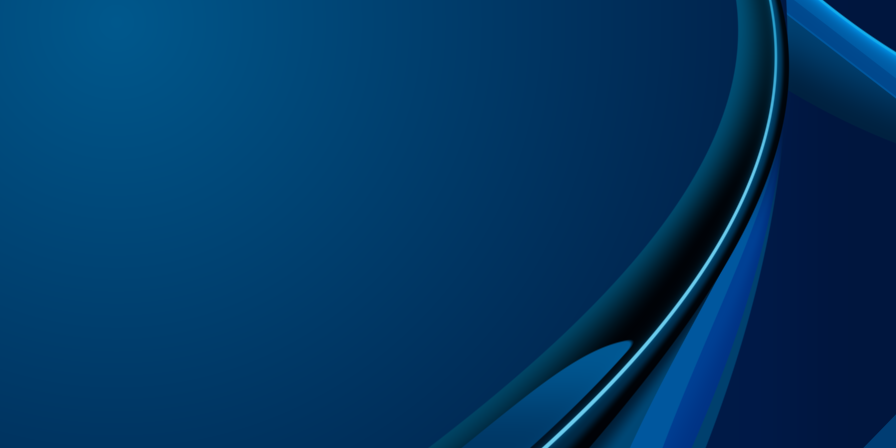
A Shadertoy shader for this background:

```glsl
const vec3 NAVY = vec3(0.0, 0.085, 0.245);
const vec3 TEAL = vec3(0.0, 0.32, 0.47);
const vec3 AZURE = vec3(0.0, 0.34, 0.62);
const vec3 ROYAL = vec3(0.0, 0.20, 0.52);
const vec3 INK = vec3(0.0, 0.008, 0.025);
const vec3 CYAN = vec3(0.42, 0.80, 0.93);

// Cubic x(y) through four values at y = 0, 1/3, 2/3 and 1
float curveX(float y, vec4 k) {
    float t = 3.0 * y, a = t - 1.0, b = t - 2.0, c = t - 3.0;
    return dot(k, vec4(-a * b * c / 6.0, t * b * c / 2.0,
                       -t * a * c / 2.0, t * a * b / 6.0));
}

// Approximate signed distance to a cubic, positive on its right
float curveDist(vec2 p, vec4 k) {
    float h = 0.01;
    float slope = (curveX(p.y + h, k) - curveX(p.y - h, k)) / (2.0 * h);
    return (p.x - curveX(p.y, k)) / sqrt(1.0 + slope * slope);
}

// Smooth coverage of the side where d is negative
float inside(float d, float blur) {
    return 1.0 - smoothstep(-blur, blur, d);
}

float smoothMax(float a, float b, float r) {
    float h = max(r - abs(a - b), 0.0) / r;
    return max(a, b) + h * h * r * 0.25;
}

vec3 backdrop(vec2 p) {
    float d = length(p - vec2(0.26, 0.95));
    return mix(vec3(0.0, 0.345, 0.55), vec3(0.0, 0.125, 0.285), min(d / 1.5, 1.0));
}

// Upper right sweep with a luminous rim, and the small lower corner
vec3 cornerSweeps(vec3 col, vec2 p, float px) {
    float s = (p.x - 1.74) / 0.26;
    float rim = (p.y - (1.08 - 0.24 * s + 0.04 * s * s)) * 0.8;
    float fold = p.y - (0.98 - 0.20 * s);
    float base = p.y - (0.81 - 0.16 * s + 0.03 * s * s);

    vec3 shade = mix(vec3(0.0, 0.13, 0.25), vec3(0.0, 0.25, 0.44),
                     smoothstep(0.0, 0.17, base));
    shade = mix(AZURE, shade, inside(fold, px));
    shade = mix(shade, vec3(0.0, 0.28, 0.55), inside(abs(fold - 0.025) - 0.02, px));
    col = mix(col, shade, inside(rim, px) * inside(-base, px));
    col += vec3(0.0, 0.28, 0.35) * exp(-abs(rim) * 75.0) * inside(rim, px);
    col = mix(col, vec3(0.08, 0.68, 0.92), inside(abs(rim) - 0.003, px));

    float corner = p.y - (p.x - 1.927) * 1.03;
    return mix(col, vec3(0.0, 0.24, 0.45), inside(corner, px));
}

// Fan of blue strips between the tube and an outer edge
vec3 ribbonFan(vec3 col, vec2 p, vec4 inner, vec4 outer, float px) {
    float left = curveX(p.y, inner);
    float width = max(curveX(p.y, outer) - left, 0.004);
    float f = (p.x - left) / width;
    float blur = px / width;

    vec3 strip = mix(vec3(0.0, 0.12, 0.22), vec3(0.0, 0.28, 0.46),
                     smoothstep(0.0, 0.25, f));
    strip = mix(AZURE, strip, inside(f - 0.35 + 0.9 * p.y, blur));
    vec3 royal = mix(ROYAL, vec3(0.0, 0.25, 0.58), smoothstep(0.9, 0.5, f));
    strip = mix(royal, strip, inside(f - 0.63 + 0.7 * p.y, blur));
    strip = mix(vec3(0.0, 0.25, 0.43), strip, inside(f - 0.88, blur));
    strip = mix(strip, NAVY, smoothstep(0.45, 0.78, p.y));
    return mix(col, strip, inside(curveDist(p, outer), px));
}

// Shaded face of the tube, from its teal edge to the dark seam
vec3 tubeFace(vec2 p, vec4 edge, vec4 seam) {
    float left = curveX(p.y, edge);
    float f = (p.x - left) / (curveX(p.y, seam) - left);
    float reach = mix(0.72, 1.35, smoothstep(0.45, 1.0, p.y));
    vec3 dark = mix(vec3(0.0, 0.045, 0.10), INK, smoothstep(0.0, 0.25, p.y));
    return mix(TEAL * mix(0.85, 1.0, p.y), dark, smoothstep(-0.1, reach, f));
}

// Rounded leaf lying against the seam
float leafDist(vec2 p, float seam) {
    float u = (p.x - 1.03) / 0.37;
    float top = 0.24 * u * (1.25 - 0.25 * u * u * u);
    return smoothMax((p.y - top) * 0.8, seam + 0.022, 0.02);
}

void mainImage(out vec4 fragColor, in vec2 fragCoord) {
    vec2 p = fragCoord / iResolution.xy * vec2(2.0, 1.0);
    float px = 1.0 / iResolution.y;

    vec4 edge = vec4(0.956, 1.338, 1.582, 1.643);
    vec4 seam = vec4(1.216, 1.524, 1.700, 1.719);
    vec4 back = vec4(1.315, 1.572, 1.734, 1.742);
    vec4 outer = vec4(1.575, 1.683, 1.745, 1.755);
    float edgeD = curveDist(p, edge);
    float seamD = curveDist(p, seam);
    float backD = curveDist(p, back);

    // Right side, behind the tube
    vec3 right = mix(vec3(0.0, 0.10, 0.28), NAVY, smoothstep(1.65, 1.9, p.x));
    right = cornerSweeps(right, p, px);
    right = ribbonFan(right, p, back, outer, px);

    // Tube face, leaf and narrow rear face
    vec3 face = tubeFace(p, edge, seam);
    vec3 leaf = mix(vec3(0.0, 0.22, 0.40), vec3(0.0, 0.34, 0.57), smoothstep(0.0, 0.22, p.y));
    face = mix(face, leaf, inside(leafDist(p, seamD), px));
    float rear = seamD / max(seamD - backD, 0.001);
    vec3 rearFace = mix(vec3(0.0, 0.14, 0.24), INK, smoothstep(0.35, 0.75, rear));
    face = mix(rearFace, face, inside(seamD, px));

    vec3 col = mix(right, face, inside(backD, px));
    col = mix(backdrop(p), col, inside(-edgeD, px));

    // Luminous seam
    float thin = mix(0.0045, 0.0025, p.y);
    vec3 light = mix(CYAN, vec3(0.15, 0.62, 0.80), smoothstep(0.55, 1.0, p.y));
    col += vec3(0.0, 0.22, 0.32) * exp(-abs(seamD) * 110.0);
    col = mix(col, light, inside(abs(seamD) - thin, px));

    fragColor = vec4(col, 1.0);
}
```
